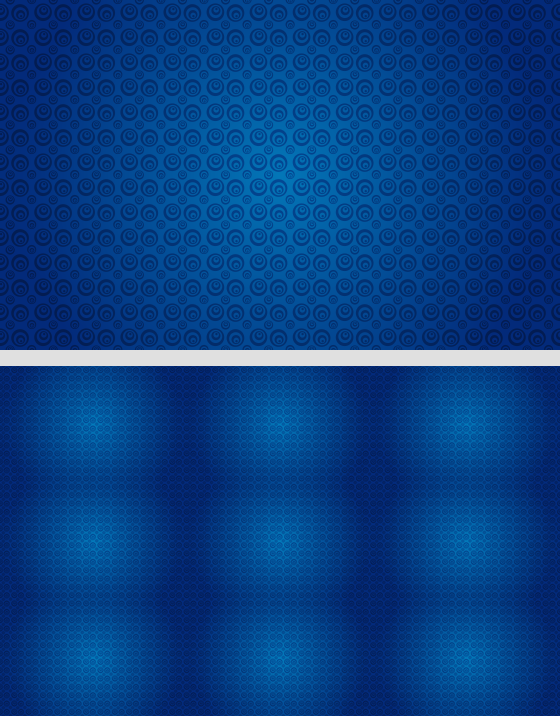
Top, the tile; bottom, the same tile 3 across and 3 down.
This pattern is drawn by a Shadertoy shader. Its source:

```glsl
#define REPEATS vec2(13.0, 14.0)
#define BIG_RADIUS 0.0252
#define SMALL_RADIUS 0.0130
#define DISCS 5
#define DRIFT vec2(0.03, 0.09)
#define EDGE_EASE 0.10
#define GLOW_REACH 0.75
#define GROUND_CENTRE vec3(0.01, 0.465, 0.72)
#define GROUND_RIM vec3(0.01, 0.165, 0.48)
#define INK_CENTRE vec3(0.01, 0.285, 0.585)
#define INK_RIM vec3(0.01, 0.11, 0.32)

// Nested discs of alternating tone; each one drifts further up or down.
float eye(vec2 uv, vec2 centre, float radius, float side) {
    vec2 cellSize = vec2(iResolution.x / iResolution.y, 1.0) / REPEATS;
    vec2 p = (fract(uv * REPEATS - centre + 0.5) - 0.5) * cellSize / radius;
    float pixel = 1.0 / (iResolution.y * radius);
    float ink = 0.0;
    for (int i = 0; i < DISCS; i++) {
        float n = float(i);
        float discRadius = 1.0 - 0.27 * n + 0.013 * n * n;
        float dist = length(p - n * DRIFT * vec2(1.0, side)) - discRadius;
        float cover = clamp(0.5 - dist / pixel, 0.0, 1.0);
        ink = mix(ink, 1.0 - mod(n, 2.0), cover);
    }
    return ink;
}

// Distance from the middle, levelling off at the borders so the tile joins smoothly.
float glowDistance(vec2 uv) {
    vec2 p = abs(uv - 0.5);
    vec2 over = max(p - (0.5 - EDGE_EASE), 0.0);
    p -= over * over / (2.0 * EDGE_EASE);
    p.x *= iResolution.x / iResolution.y;
    return min(length(p) / GLOW_REACH, 1.0);
}

void mainImage(out vec4 fragColor, in vec2 fragCoord) {
    vec2 uv = fragCoord / iResolution.xy;

    // Two large and two small eyes per cell, looking up and down in turn
    float ink = eye(uv, vec2(0.0, 0.51), BIG_RADIUS, 1.0);
    ink = max(ink, eye(uv, vec2(0.466, 0.48), BIG_RADIUS, -1.0));
    ink = max(ink, eye(uv, vec2(0.235, 0.0), SMALL_RADIUS, 1.0));
    ink = max(ink, eye(uv, vec2(0.735, 0.02), SMALL_RADIUS, -1.0));

    // Radial glow under both tones
    float glow = glowDistance(uv);
    vec3 ground = mix(GROUND_CENTRE, GROUND_RIM, glow);
    vec3 inkColor = mix(INK_CENTRE, INK_RIM, glow);
    fragColor = vec4(mix(ground, inkColor, ink), 1.0);
}
```
